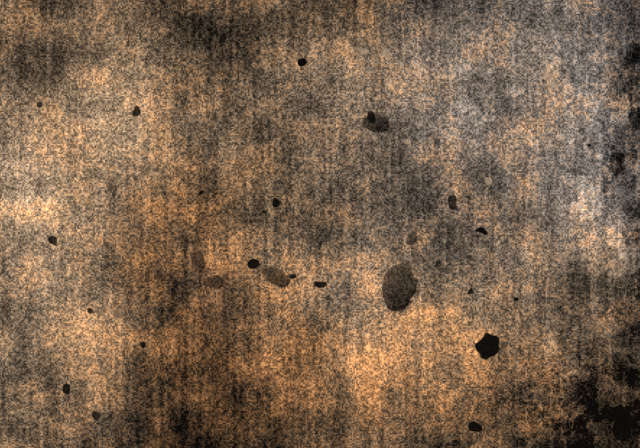
Reproduce this texture procedurally as a Shadertoy shader.

```glsl
// Weathered rusty concrete: stained patches, woven grain, dark pits, stones and pale dots.

const vec3 TAN_TINT  = vec3(1.17, 0.98, 0.78);
const vec3 RUST_TINT = vec3(1.36, 0.95, 0.60);
const vec3 GREY_TINT = vec3(1.06, 0.99, 0.94);
const vec3 PIT_COLOR = vec3(0.050, 0.043, 0.038);
const vec3 DOT_COLOR = vec3(0.68, 0.58, 0.48);
const float BASE_TONE = 0.385;
const float STAIN_CONTRAST = 0.44;
const float MOTTLE_CONTRAST = 0.36;
const float GRAIN_CONTRAST = 0.29;
const float STREAK_CONTRAST = 0.13;
const int PIT_COUNT = 24;
const int STONE_COUNT = 6;
const int DOT_COUNT = 10;

float hash(vec2 p) {
    vec3 q = fract(vec3(p.xyx) * 0.1031);
    q += dot(q, q.yzx + 33.33);
    return fract((q.x + q.y) * q.z);
}

vec2 hash2(float index, float seed) {
    return vec2(hash(vec2(index, seed)), hash(vec2(index + 57.0, seed + 13.0)));
}

float noise(vec2 p) {
    vec2 cell = floor(p), f = fract(p);
    f = f * f * (3.0 - 2.0 * f);
    return mix(mix(hash(cell), hash(cell + vec2(1, 0)), f.x),
               mix(hash(cell + vec2(0, 1)), hash(cell + vec2(1, 1)), f.x), f.y);
}

float fbm(vec2 p) {
    float sum = 0.0, amp = 0.5;
    for (int i = 0; i < 5; i++) {
        sum += amp * noise(p);
        p = mat2(1.6, 1.2, -1.2, 1.6) * p + 19.7;
        amp *= 0.5;
    }
    return sum / 0.96875;
}

float blob(vec2 uv, vec2 center, vec2 radius) {
    vec2 d = (uv - center) / radius;
    return exp(-dot(d, d));
}

mat2 rotation(float a) {
    return mat2(cos(a), sin(a), -sin(a), cos(a));
}

// Broad light and dark stains over the slab
float stainTone(vec2 uv) {
    float light = 0.15 * blob(uv, vec2(0.14, 0.62), vec2(0.17, 0.20))
                + 0.13 * blob(uv, vec2(0.17, 0.24), vec2(0.13, 0.14))
                + 0.13 * blob(uv, vec2(0.79, 0.82), vec2(0.16, 0.20))
                + 0.10 * blob(uv, vec2(0.61, 0.25), vec2(0.12, 0.12))
                + 0.07 * blob(uv, vec2(0.92, 0.50), vec2(0.10, 0.30));
    float dark = 0.14 * blob(uv, vec2(0.20, 1.00), vec2(0.34, 0.15))
               + 0.16 * blob(uv, vec2(0.30, 0.46), vec2(0.09, 0.20))
               + 0.15 * blob(uv, vec2(0.36, 0.12), vec2(0.14, 0.20))
               + 0.20 * blob(uv, vec2(1.01, 0.72), vec2(0.04, 0.35))
               + 0.17 * blob(uv, vec2(0.93, 0.04), vec2(0.13, 0.14))
               + 0.08 * blob(uv, vec2(0.40, 0.00), vec2(0.60, 0.09));
    return light - dark;
}

void mainImage(out vec4 fragColor, in vec2 fragCoord) {
    vec2 uv = fragCoord / iResolution.xy;
    vec2 p = fragCoord / iResolution.y;
    float aspect = iResolution.x / iResolution.y;
    float soft = max(0.0025, 1.0 / iResolution.y);

    // Stains with ragged borders, mottling and vertical woven streaks
    vec2 drift = vec2(fbm(p * 5.0), fbm(p * 5.0 + 40.0)) - 0.5;
    vec2 stainUv = uv + drift * 0.16;
    float mottle = fbm(p * 17.0 + 8.0) - 0.5;
    float fine = noise(p * 310.0) - 0.5;
    float medium = noise(p * 150.0 + 5.0) - 0.5;
    float streak = noise(p * vec2(130.0, 9.0)) - 0.5;
    float tone = BASE_TONE + stainTone(stainUv);
    tone += STAIN_CONTRAST * (fbm(p * 3.6 + 21.0) - 0.5);
    tone += MOTTLE_CONTRAST * mottle + STREAK_CONTRAST * streak;
    tone += GRAIN_CONTRAST * (fine + 0.55 * medium) * (0.45 + 1.4 * max(tone, 0.0));

    // Flaking: black crumbs in the right corner, chalky scabs along the right
    float crumbs = fbm(p * 26.0 + 70.0);
    float darkZone = blob(stainUv, vec2(0.94, 0.08), vec2(0.14, 0.15))
                   + blob(stainUv, vec2(1.0, 0.62), vec2(0.04, 0.4));
    float chalkZone = blob(stainUv, vec2(0.95, 0.48), vec2(0.07, 0.40))
                    + 0.7 * blob(stainUv, vec2(0.80, 0.78), vec2(0.13, 0.20));
    tone -= 0.17 * min(darkZone, 1.0) * smoothstep(0.47, 0.56, crumbs);
    tone += 0.14 * min(chalkZone, 1.0) * smoothstep(0.52, 0.64, fbm(p * 30.0 + 11.0));

    // Rust and grey casts
    float rust = 0.75 * blob(stainUv, vec2(0.34, 0.18), vec2(0.17, 0.26))
               + 0.60 * blob(stainUv, vec2(0.66, 0.14), vec2(0.25, 0.20))
               + 0.50 * blob(stainUv, vec2(0.27, 0.56), vec2(0.09, 0.16));
    rust += 1.1 * mottle + 0.5 * medium + 0.05;
    float grey = smoothstep(0.35, 1.0, stainUv.x) * smoothstep(0.1, 0.75, uv.y) + 0.6 * drift.x;
    vec3 tint = mix(TAN_TINT, GREY_TINT, clamp(grey, 0.0, 1.0));
    tint = mix(tint, RUST_TINT, clamp(rust, 0.0, 0.9));

    // Embedded stones, lit from the upper left, with a shadowed lower rim
    vec2 wobble = vec2(noise(p * 70.0), noise(p * 70.0 + 31.0)) - 0.5;
    for (int i = 0; i < STONE_COUNT; i++) {
        float k = float(i);
        vec2 center = mix(vec2(0.18, 0.30), vec2(0.78, 0.75), hash2(k, 3.0)) * vec2(aspect, 1.0);
        float size = i == 0 ? 0.047 : mix(0.016, 0.030, hash(vec2(k, 9.0)));
        vec2 offset = (p - center) / size;
        vec2 q = rotation(6.28 * hash(vec2(k, 5.0))) * offset * vec2(0.85, 1.3);
        float d = length(q) + 1.3 * mottle + 0.25 * wobble.x;
        float body = smoothstep(1.0 + soft / size, 1.0 - 2.0 * soft / size, d);
        float slope = dot(offset, vec2(-0.5, 0.85));
        float rim = smoothstep(0.6, 1.0, d) * smoothstep(1.35, 1.0, d);
        float stoneTone = 0.20 + 0.05 * slope + 0.16 * fine + 0.18 * mottle;
        tone = mix(tone, stoneTone, body * 0.85);
        tone += 0.09 * rim * clamp(slope, -1.0, 0.6);
    }

    vec3 color = max(tone, 0.045) * tint;

    // Small pale dots
    for (int i = 0; i < DOT_COUNT; i++) {
        vec2 center = mix(vec2(0.40, 0.20), vec2(0.96, 0.97), hash2(float(i), 17.0));
        float radius = mix(0.004, 0.010, hash(vec2(float(i), 23.0)));
        float d = length(p - center * vec2(aspect, 1.0) + wobble * 0.004) - radius;
        color = mix(color, DOT_COLOR + 0.1 * fine, 0.75 * smoothstep(soft, -soft, d));
    }

    // Black pits, mostly small, one large
    for (int i = 0; i < PIT_COUNT; i++) {
        float k = float(i);
        vec2 center = mix(vec2(0.04), vec2(0.96), hash2(k, 29.0)) * vec2(aspect, 1.0);
        float radius = i == 0 ? 0.027 : mix(0.004, 0.013, hash(vec2(k, 37.0)));
        float stretch = mix(0.75, 1.35, hash(vec2(k, 41.0)));
        vec2 q = rotation(6.28 * hash(vec2(k, 43.0))) * (p - center + wobble * 0.009);
        float d = length(q * vec2(stretch, 1.0 / stretch)) - radius;
        float depth = mix(0.7, 1.0, hash(vec2(k, 47.0)));
        color = mix(color, PIT_COLOR + 0.03 * fine, depth * smoothstep(soft, -soft, d));
    }

    fragColor = vec4(clamp(color, 0.0, 1.0), 1.0);
}
```
